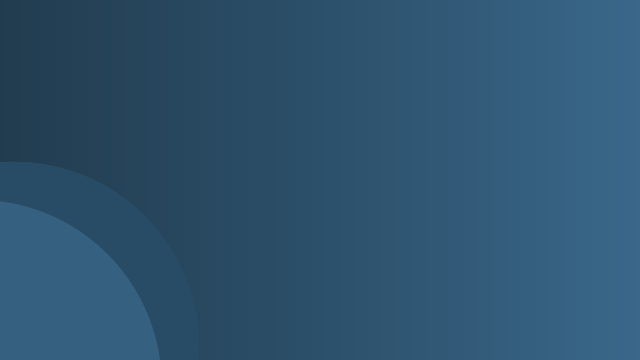
Reproduce this background procedurally as a Shadertoy shader.

```glsl
const vec3 DEEP_BLUE  = vec3(0.133, 0.235, 0.310);
const vec3 MID_BLUE   = vec3(0.172, 0.314, 0.416);
const vec3 LIGHT_BLUE = vec3(0.227, 0.404, 0.541);
const vec3 OUTER_DISC = vec3(0.161, 0.298, 0.400);
const vec3 INNER_DISC = vec3(0.208, 0.378, 0.502);

// Three-stop horizontal gradient, t in 0..1
vec3 backdrop(float t, vec3 left, vec3 middle, vec3 right) {
    vec3 firstHalf = mix(left, middle, clamp(t * 2.0, 0.0, 1.0));
    return mix(firstHalf, right, clamp(t * 2.0 - 1.0, 0.0, 1.0));
}

// Signed distance to a circle
float circleDistance(vec2 p, vec2 center, float radius) {
    return length(p - center) - radius;
}

// Coverage of a shape with an edge one pixel wide
float coverage(float dist, float pixel) {
    return 1.0 - smoothstep(-0.5 * pixel, 0.5 * pixel, dist);
}

vec3 paintDisc(vec3 base, vec3 tint, vec2 p, vec2 center, float radius, float pixel) {
    return mix(base, tint, coverage(circleDistance(p, center, radius), pixel));
}

void mainImage(out vec4 fragColor, in vec2 fragCoord) {
    // Position in canvas heights
    vec2 p = fragCoord / iResolution.y;
    float pixel = 1.0 / iResolution.y;
    float discRadius = 0.514;

    vec3 color = backdrop(fragCoord.x / iResolution.x, DEEP_BLUE, MID_BLUE, LIGHT_BLUE);

    // Overlapping discs in the lower left corner
    color = paintDisc(color, OUTER_DISC, p, vec2(0.039, 0.037), discRadius, pixel);
    color = paintDisc(color, INNER_DISC, p, vec2(-0.065, -0.069), discRadius, pixel);

    fragColor = vec4(color, 1.0);
}
```
